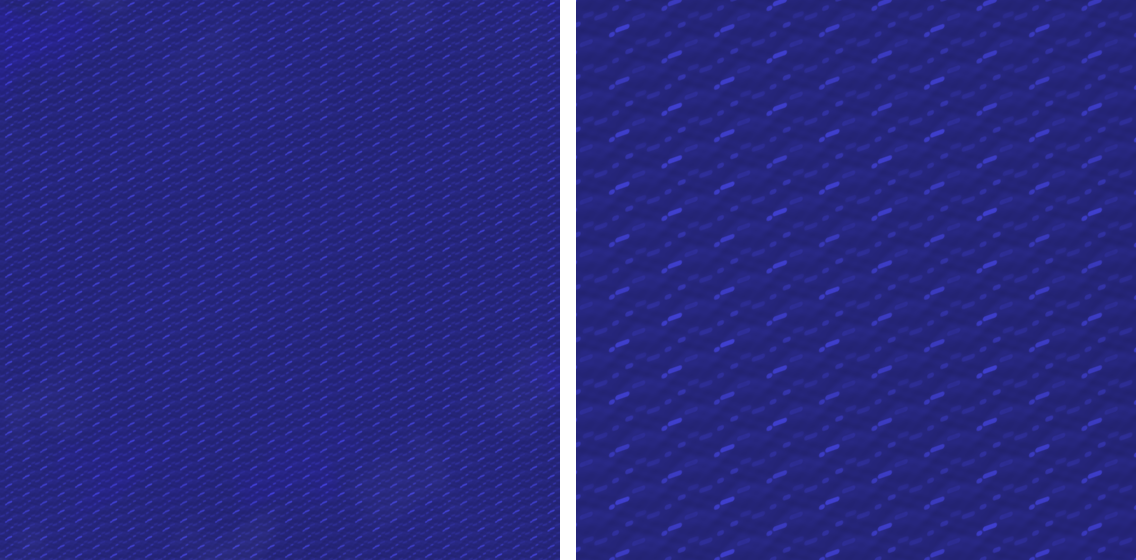
Left: the whole. Right: its middle third, enlarged.
Give the GLSL for this texture, as a Shadertoy shader.

```glsl
// Navy twill cloth: 32 by 32 staggered weave cells with bright flecks and faint worn patches.

const float TAU = 6.2831853;

float hash(vec2 p) {
    p = fract(p * vec2(0.1031, 0.1137));
    p += dot(p, p.yx + 33.33);
    return fract((p.x + p.y) * p.x * 43.7);
}

// Tilted fleck in every weave cell; q is in sheared cell units
float fleck(vec2 q, vec2 centre, float halfLength, float soft) {
    vec2 s = q - centre + 0.5;
    vec2 d = fract(s) - 0.5;
    d.y += (0.5 - 0.35) * d.x;
    d.x -= clamp(d.x, -halfLength, halfLength);
    float strength = 0.85 + 0.3 * hash(floor(s) + 50.0);
    return strength * (1.0 - smoothstep(max(0.045 - soft, 0.0), 0.045 + soft, length(d)));
}

// Scattered soft stains: x is greyish wear, y is saturated blue wear
vec2 stains(vec2 uv) {
    vec2 p = uv * 7.0 + 0.18 * sin(uv.yx * 47.0 + 2.0 * sin(uv * 31.0));
    vec2 sum = vec2(0.0);
    for (int j = -1; j <= 1; j++)
    for (int i = -1; i <= 1; i++) {
        vec2 id = floor(p) + vec2(i, j);
        float seed = hash(id + 17.0);
        vec2 d = p - id - vec2(hash(id + 3.0), hash(id + 9.0));
        d.y -= 0.3 * d.x;
        float patchMask = 1.0 - smoothstep(0.25, 0.75, length(d * vec2(0.8, 1.2)));
        patchMask *= smoothstep(0.5, 1.0, seed);
        sum += patchMask * (hash(id + 41.0) < 0.5 ? vec2(1.0, 0.0) : vec2(0.0, 1.0));
    }
    return sum;
}

void mainImage(out vec4 fragColor, in vec2 fragCoord) {
    vec2 uv = fragCoord / iResolution.xy;
    float soft = 32.0 / iResolution.y;

    // Shear the grid so each column sits half a cell above the one before
    vec2 q = uv * 32.0;
    q.y -= 0.5 * q.x;

    // Broken diagonal ribs, two to a cell, with mottled thread grain
    float bend = 0.09 * sin(TAU * q.x);
    float rib = 0.5 + 0.32 * cos(2.0 * TAU * (q.y + bend)) + 0.18 * cos(TAU * (q.y + bend));
    float shade = 1.0 + 0.10 * smoothstep(0.1, 0.9, rib);
    shade += 0.028 * sin(TAU * (3.0 * q.x + q.y)) * sin(TAU * (4.0 * q.y + q.x));
    shade += 0.018 * sin(TAU * (4.0 * q.y + 3.0 * q.x));

    // Bright dash with its companion dot
    shade += 0.58 * fleck(q, vec2(0.55, 0.02), 0.09, soft);
    shade += 0.50 * fleck(q, vec2(0.35, 0.00), 0.01, soft);

    // Weaker dots and threads on the ribs between
    shade += 0.34 * fleck(q, vec2(0.68, 0.52), 0.03, soft);
    shade += 0.28 * fleck(q, vec2(0.42, 0.47), 0.02, soft);
    shade += 0.18 * fleck(q, vec2(0.14, 0.45), 0.08, soft);
    shade += 0.18 * fleck(q, vec2(0.86, 0.08), 0.08, soft);
    shade += 0.12 * fleck(q, vec2(0.90, 0.60), 0.06, soft);

    // Gentle change across the cloth
    shade += 0.016 * sin(uv.x * 9.0 + 2.0 * sin(uv.y * 5.0)) * sin(uv.y * 8.0 + 1.0);

    // Wear gathers toward the edges and the right side
    float wear = smoothstep(0.2, 0.55, length(uv - vec2(0.38, 0.52)));
    vec2 stain = min(stains(uv), 1.0) * wear;

    vec3 navy = vec3(0.14, 0.14, 0.46) * shade;
    navy += stain.x * vec3(0.024, 0.026, 0.022);
    navy += stain.y * vec3(0.008, -0.010, 0.072);
    fragColor = vec4(navy, 1.0);
}
```
